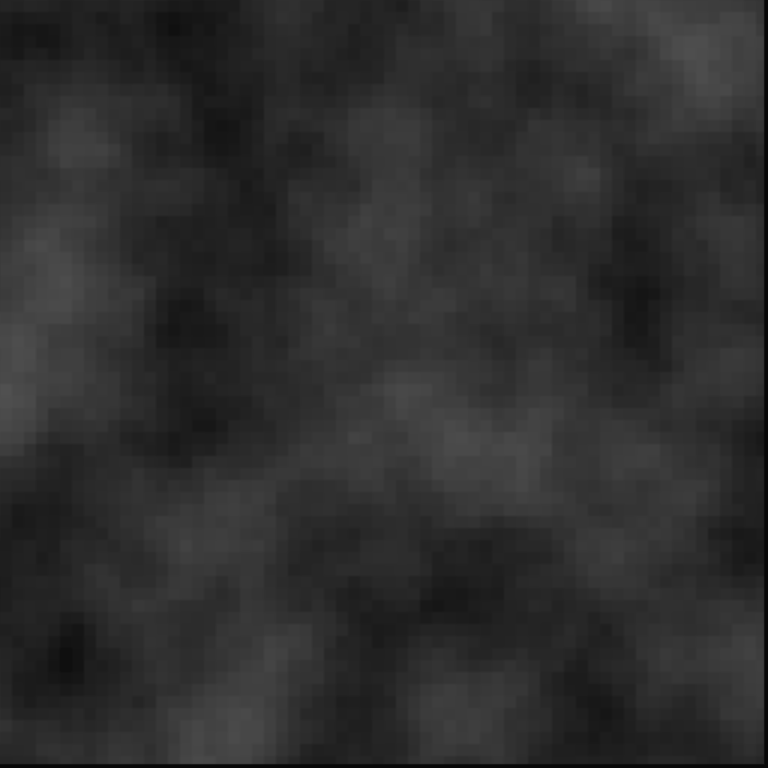
This texture is drawn by a Shadertoy shader. Its source:

```glsl
// Dark grey smoke in coarse square cells, with a thin black rim at right and bottom.
#define CELLS 64.0      // square cells across the canvas
#define CELL_SOFT 0.15  // width of the blend between cells, in cells
#define SCALE 4.0       // clouds across the canvas
#define OCTAVES 5
#define GAIN 0.55       // strength of each finer layer
#define MEAN_GREY 0.183
#define CONTRAST 0.162
#define RIM_WIDTH 0.005
#define RIM_GREY 0.03
#define SEED vec2(17.3, 41.7)

// Random unit vector for a lattice point
vec2 randomDirection(vec2 p) {
    vec3 q = fract(p.xyx * vec3(0.1031, 0.1030, 0.0973));
    q += dot(q, q.yzx + 33.33);
    float angle = 6.28318 * fract((q.x + q.y) * q.z);
    return vec2(cos(angle), sin(angle));
}

float cornerSlope(vec2 cell, vec2 local, vec2 corner) {
    return dot(randomDirection(cell + corner), local - corner);
}

// Gradient noise centred on zero
float gradientNoise(vec2 p) {
    vec2 cell = floor(p);
    vec2 f = p - cell;
    vec2 w = f * f * f * (f * (f * 6.0 - 15.0) + 10.0);
    float low = mix(cornerSlope(cell, f, vec2(0, 0)), cornerSlope(cell, f, vec2(1, 0)), w.x);
    float high = mix(cornerSlope(cell, f, vec2(0, 1)), cornerSlope(cell, f, vec2(1, 1)), w.x);
    return mix(low, high, w.y);
}

// Layered noise, turned at every octave to hide the lattice
float smoke(vec2 p) {
    const mat2 turnAndDouble = mat2(1.6, 1.2, -1.2, 1.6);
    float sum = 0.0, amplitude = 1.0;
    for (int i = 0; i < OCTAVES; i++) {
        sum += amplitude * gradientNoise(p);
        p = turnAndDouble * p + SEED;
        amplitude *= GAIN;
    }
    return sum;
}

float cellSmoke(vec2 cell) {
    return smoke((cell + 0.5) / CELLS * SCALE + SEED);
}

void mainImage(out vec4 fragColor, in vec2 fragCoord) {
    vec2 uv = fragCoord / iResolution.xy;

    // Flat cells with narrow blended borders
    vec2 grid = uv * CELLS - 0.5;
    vec2 cell = floor(grid);
    vec2 blend = smoothstep(0.5 - CELL_SOFT, 0.5 + CELL_SOFT, grid - cell);
    float low = mix(cellSmoke(cell), cellSmoke(cell + vec2(1, 0)), blend.x);
    float high = mix(cellSmoke(cell + vec2(0, 1)), cellSmoke(cell + vec2(1, 1)), blend.x);
    float grey = MEAN_GREY + CONTRAST * mix(low, high, blend.y);
    grey = max(grey, 0.06);

    // Dark rim
    float rimDistance = min(1.0 - uv.x, uv.y);
    float pixel = 1.0 / iResolution.y;
    float inside = smoothstep(RIM_WIDTH - pixel, RIM_WIDTH + pixel, rimDistance);
    fragColor = vec4(vec3(mix(RIM_GREY, grey, inside)), 1.0);
}
```
